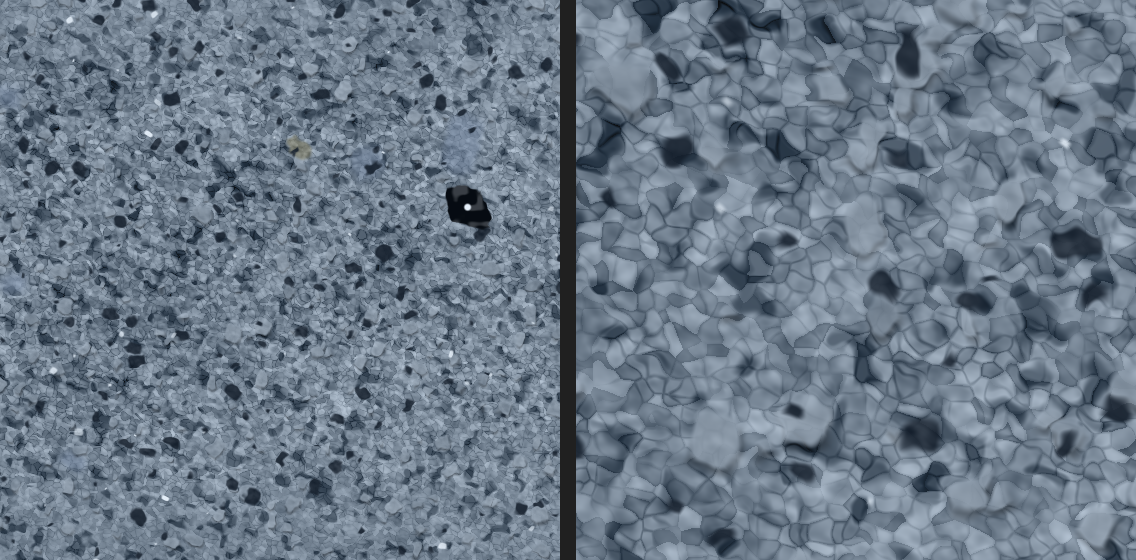
Left: the whole. Right: its middle third, enlarged.
Reproduce this texture procedurally as a Shadertoy shader.

```glsl
// Blue-grey granular stone: small jittered Voronoi grains with shaded gaps and
// mottled noise, overlaid with scattered pits, pale pebbles, glassy patches and
// glints, plus one ochre grain and one glossy black stone.

const float BASE_TONE = 0.55;
const float GRAIN_CELLS = 88.0;
const float GRAIN_SPREAD = 0.20;
const float GAP_DEPTH = 0.17;
const float MOTTLE = 0.24;
const float SHADOW_DEPTH = 0.23;
const float STRETCH = 1.25;
const float LEAN = -0.4;
const float EDGE = 0.0022;
const vec3 BLUE_TINT = vec3(-0.058, 0.0, 0.061);
const vec3 GLASS_COLOR = vec3(0.46, 0.53, 0.63);
const vec3 PIT_COLOR = vec3(0.09, 0.13, 0.18);
const vec3 BLACK_COLOR = vec3(0.025, 0.045, 0.07);
const vec3 OCHRE_COLOR = vec3(0.53, 0.53, 0.46);
const vec3 GLINT_COLOR = vec3(0.90, 0.94, 0.98);
const vec2 STONE_POS = vec2(0.835, 0.63);
const vec2 OCHRE_POS = vec2(0.535, 0.735);

vec4 hash4(vec2 p) {
    vec4 q = fract(p.xyxy * vec4(0.1031, 0.1030, 0.0973, 0.1099));
    q += dot(q, q.wzxy + 33.33);
    return fract((q.xxyz + q.yzzw) * q.zywx);
}

float noise(vec2 p) {
    vec2 i = floor(p), f = fract(p);
    f = f * f * (3.0 - 2.0 * f);
    float low = mix(hash4(i).x, hash4(i + vec2(1, 0)).x, f.x);
    float high = mix(hash4(i + vec2(0, 1)).x, hash4(i + vec2(1, 1)).x, f.x);
    return mix(low, high, f.y);
}

vec2 rotate(vec2 p, float a) {
    float c = cos(a), s = sin(a);
    return vec2(c * p.x - s * p.y, s * p.x + c * p.y);
}

// Voronoi grains: x = gap between the two nearest centres, y = grain value
vec2 grains(vec2 p) {
    vec2 cell = floor(p);
    float first = 9.0, second = 9.0, value = 0.0;
    for (int j = -1; j <= 1; j++)
    for (int i = -1; i <= 1; i++) {
        vec2 id = cell + vec2(i, j);
        vec4 h = hash4(id + 17.0);
        float d = length(p - id - h.xy);
        if (d < first) { second = first; first = d; value = h.z; }
        else second = min(second, d);
    }
    return vec2(second - first, value);
}

// Scattered angular blobs: x = distance to the nearest edge, y = blob value
vec2 scatter(vec2 uv, float cells, float share, vec2 radii, float seed) {
    vec2 p = uv * cells, cell = floor(p), best = vec2(1.0, 0.0);
    for (int j = -1; j <= 1; j++)
    for (int i = -1; i <= 1; i++) {
        vec2 id = cell + vec2(i, j);
        vec4 place = hash4(id + seed), shape = hash4(id + seed + 71.0);
        if (place.z > share) continue;
        vec2 d = rotate(p - id - place.xy, LEAN + 2.4 * (place.w - 0.5));
        d.y *= mix(1.0, 1.9, shape.x);
        float size = mix(length(d), max(abs(d.x), abs(d.y)), 0.45);
        float dist = size - mix(radii.x, radii.y, shape.y * shape.y);
        if (dist < best.x) best = vec2(dist, shape.z);
    }
    return vec2(best.x / cells, best.y);
}

float cover(float dist, float softness) {
    return 1.0 - smoothstep(-softness, softness, dist);
}

void mainImage(out vec4 fragColor, in vec2 fragCoord) {
    vec2 uv = fragCoord / min(iResolution.x, iResolution.y);
    float focus = 1.0 - 0.35 * smoothstep(0.22, 0.5, abs(uv.y - 0.52));
    vec2 wobble = vec2(noise(uv * 95.0), noise(uv * 95.0 + 41.0)) - 0.5;
    vec2 rough = uv + 0.008 * wobble;

    // Fine ground: grain tones, gaps, mottling and dark hollows
    vec2 p = rotate(uv, -LEAN) * vec2(1.0, STRETCH);
    vec2 grain = grains(p * GRAIN_CELLS + 0.9 * wobble);
    float gap = 1.0 - smoothstep(0.0, 0.32, grain.x);
    float fine = 0.6 * noise(p * 115.0 + 7.0) + 0.4 * noise(p * 190.0 + 23.0);
    float hollow = smoothstep(0.62, 0.88, noise(p * 62.0 + 3.0 + 0.7 * wobble));
    float tone = BASE_TONE + GRAIN_SPREAD * (grain.y - 0.5) * focus;
    tone -= GAP_DEPTH * gap * noise(p * 48.0 + 90.0) * focus;
    tone += MOTTLE * (fine - 0.5) * focus;
    tone -= SHADOW_DEPTH * hollow * (0.5 + fine);
    tone += 0.07 * (noise(uv * 6.0) - 0.5) + 0.06 * (noise(uv * 19.0 + 5.0) - 0.5);
    vec3 color = vec3(tone) + BLUE_TINT * smoothstep(0.0, 0.2, tone);

    // Glassy patches and pale pebbles with a shaded lower rim
    vec2 glass = scatter(rough, 6.0, 0.2, vec2(0.12, 0.32), 211.0);
    color = mix(color, GLASS_COLOR + 0.08 * (fine - 0.5), 0.55 * cover(glass.x, 0.014));
    vec2 pebble = scatter(rough, 24.0, 0.38, vec2(0.12, 0.42), 317.0);
    vec2 rim = scatter(rough + vec2(-0.001, 0.004), 24.0, 0.38, vec2(0.12, 0.42), 317.0);
    color *= 1.0 - 0.28 * cover(rim.x, 2.0 * EDGE);
    vec3 pale = vec3(0.56 + 0.13 * pebble.y + 0.12 * (fine - 0.5)) + BLUE_TINT;
    color = mix(color, pale, 0.82 * cover(pebble.x, EDGE));

    // Ochre grain
    vec2 o = rotate(rough - OCHRE_POS, 0.65) * vec2(1.0, 1.7);
    color = mix(color, OCHRE_COLOR + 0.3 * (fine - 0.5), 0.75 * cover(length(o) - 0.026, 0.006));

    // Dark pits and the glossy black stone
    vec2 pit = scatter(rough, 22.0, 0.36, vec2(0.09, 0.34), 433.0);
    vec3 pitColor = PIT_COLOR + 0.22 * (fine - 0.35) * pit.y;
    color = mix(color, pitColor, 0.9 * cover(pit.x, 1.3 * EDGE));
    vec2 s = rotate(rough - STONE_POS, 0.75) * vec2(0.85, 1.25);
    float stone = mix(length(s), abs(s.x) + abs(s.y), 0.45) - 0.045;
    float sheen = smoothstep(0.6, 0.9, noise(uv * 70.0 + 13.0));
    color = mix(color, BLACK_COLOR + 0.2 * sheen, cover(stone, EDGE));

    // Bright glints, one of them on the black stone
    vec2 glint = scatter(uv + 0.003 * wobble, 14.0, 0.17, vec2(0.025, 0.11), 541.0);
    float shine = cover(glint.x, EDGE) * mix(0.55, 1.0, glint.y);
    shine = max(shine, cover(length(uv - STONE_POS) - 0.006, EDGE));
    color = mix(color, GLINT_COLOR, shine);

    fragColor = vec4(clamp(color, 0.0, 1.0), 1.0);
}
```
